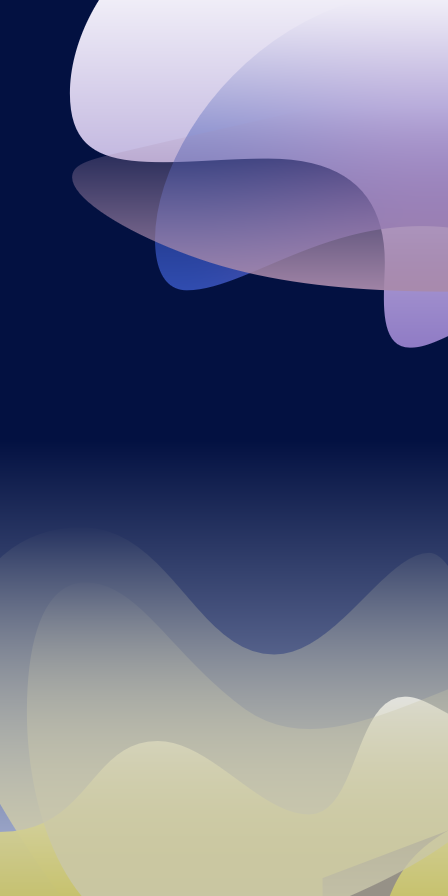
Reproduce this background procedurally as a WebGL 2 fragment shader.

```glsl
#version 300 es
precision highp float;
// Translucent lavender, blue and mauve blobs above pale rolling waves on a navy dusk sky.
#define NAVY vec3(0.010, 0.065, 0.255)
#define HAZE vec3(0.69, 0.73, 0.86)
#define PEARL vec3(0.94, 0.93, 0.97)
#define VIOLET vec3(0.56, 0.48, 0.77)
#define BLUE vec3(0.19, 0.30, 0.69)
#define IRIS vec3(0.45, 0.36, 0.72)
#define MAUVE vec3(0.66, 0.54, 0.67)
#define SAND vec3(0.79, 0.78, 0.67)
#define IVORY vec3(0.90, 0.90, 0.88)
#define STRAW vec3(0.78, 0.76, 0.42)
#define STONE vec3(0.59, 0.57, 0.53)
#define CURVE_STEPS 20

uniform vec2 u_resolution;
out vec4 fragColor;

// Outline state: canvas is 100 wide and 200 high, origin at the lower left.
vec2 point, pen, pathStart;
float nearest, side;

void moveTo(vec2 a) {
    pen = pathStart = a;
    nearest = 1e6;
    side = -1.0;
}

// Adds an edge: tracks the nearest distance and flips the side per crossing.
void lineTo(vec2 b) {
    vec2 edge = b - pen, rel = point - pen;
    float along = clamp(dot(rel, edge) / max(dot(edge, edge), 1e-6), 0.0, 1.0);
    nearest = min(nearest, length(rel - edge * along));
    if ((pen.y > point.y) != (b.y > point.y) &&
        rel.x < edge.x * rel.y / edge.y) side = -side;
    pen = b;
}

// Cubic Bezier from the pen to d.
void curveTo(vec2 b, vec2 c, vec2 d) {
    vec2 a = pen;
    for (int i = 1; i <= CURVE_STEPS; i++) {
        float t = float(i) / float(CURVE_STEPS), s = 1.0 - t;
        lineTo(s * s * s * a + 3.0 * s * t * (s * b + t * c) + t * t * t * d);
    }
}

// Closes the outline and returns its smooth coverage.
float coverage() {
    lineTo(pathStart);
    return clamp(0.5 + side * nearest * u_resolution.x / 100.0, 0.0, 1.0);
}

// Linear ramp in height, 0 at "from" and 1 at "to".
float ramp(float from, float to) {
    return clamp((point.y - from) / (to - from), 0.0, 1.0);
}

float pearlBlob() {
    moveTo(vec2(29, 210));
    lineTo(vec2(22.1, 200));
    curveTo(vec2(18, 193.5), vec2(15.6, 186), vec2(15.6, 179.2));
    curveTo(vec2(15.6, 166), vec2(23.5, 163.8), vec2(36.5, 163.8));
    curveTo(vec2(44, 163.8), vec2(51, 164.6), vec2(59.9, 164.6));
    curveTo(vec2(78, 164.6), vec2(85.9, 156), vec2(85.9, 141.4));
    curveTo(vec2(85.9, 135), vec2(84, 122.4), vec2(91.5, 122.4));
    curveTo(vec2(95, 122.4), vec2(98, 123.8), vec2(110, 130));
    lineTo(vec2(110, 210));
    return coverage();
}

float blueBlob() {
    moveTo(vec2(80, 200));
    curveTo(vec2(52, 192), vec2(34.6, 165), vec2(34.6, 146.6));
    curveTo(vec2(34.6, 139.5), vec2(37, 135.2), vec2(41.7, 135.2));
    curveTo(vec2(51, 135.2), vec2(63, 143.5), vec2(78.1, 147.4));
    curveTo(vec2(86, 149.5), vec2(94, 150), vec2(101, 149.1));
    lineTo(vec2(110, 210));
    return coverage();
}

float mauveBlob() {
    moveTo(vec2(110, 185));
    curveTo(vec2(75, 177), vec2(45, 170.3), vec2(28.6, 166.4));
    curveTo(vec2(20, 164.4), vec2(16.1, 163.5), vec2(16.1, 160.4));
    curveTo(vec2(16.1, 155), vec2(31, 146.5), vec2(46.9, 141.4));
    curveTo(vec2(64, 136), vec2(83, 134.9), vec2(101, 134.9));
    return coverage();
}

float farWave() {
    moveTo(vec2(20, -8));
    curveTo(vec2(8, 6), vec2(-4, 26), vec2(-10, 40));
    curveTo(vec2(-12, 70), vec2(2, 82.3), vec2(18.2, 82.3));
    curveTo(vec2(38, 82.3), vec2(44, 53.9), vec2(61.2, 53.9));
    curveTo(vec2(75, 53.9), vec2(86, 76.6), vec2(95.8, 76.6));
    curveTo(vec2(99, 76.6), vec2(102, 71), vec2(104, 66));
    lineTo(vec2(110, -8));
    return coverage();
}

float strawWave() {
    moveTo(vec2(-5, 14.3));
    lineTo(vec2(0, 14.3));
    curveTo(vec2(20, 14.3), vec2(20, 34.6), vec2(35.2, 34.6));
    curveTo(vec2(47, 34.6), vec2(58, 18.2), vec2(69, 18.2));
    curveTo(vec2(80, 18.2), vec2(79, 44.5), vec2(90.4, 44.5));
    curveTo(vec2(94, 44.5), vec2(97, 42.2), vec2(105, 38));
    lineTo(vec2(105, -5));
    lineTo(vec2(-5, -5));
    return coverage();
}

// Notch of bare ground left of the lower right corner.
float stoneNotch() {
    moveTo(vec2(85.5, -5));
    lineTo(vec2(87, 0));
    curveTo(vec2(89, 5), vec2(92, 10), vec2(100, 14.6));
    lineTo(vec2(72, 4));
    lineTo(vec2(72, -5));
    return coverage();
}

float nearVeil() {
    moveTo(vec2(18.2, 0));
    curveTo(vec2(10, 10), vec2(6, 26), vec2(6, 41.1));
    curveTo(vec2(6, 60), vec2(11, 70), vec2(19, 70));
    curveTo(vec2(31, 70), vec2(38, 54), vec2(54.7, 41.7));
    curveTo(vec2(70, 31), vec2(88, 42), vec2(110, 50));
    lineTo(vec2(110, 18));
    lineTo(vec2(100, 12));
    curveTo(vec2(93, 7), vec2(86, 3.5), vec2(78.1, 0));
    lineTo(vec2(70, -5));
    lineTo(vec2(22, -5));
    return coverage();
}

void main() {
    point = gl_FragCoord.xy / u_resolution * vec2(100, 200);
    vec3 color = mix(NAVY, HAZE, ramp(102.0, 0.0));

    // Waves, back to front
    color = mix(color, SAND, farWave() * ramp(83.0, 10.0));
    color = mix(color, mix(STRAW, IVORY, ramp(0.0, 44.5)), strawWave() * 0.95);
    color = mix(color, STONE, stoneNotch());
    color = mix(color, SAND, nearVeil() * 0.85 * ramp(72.0, 0.0));

    // Blobs, back to front
    color = mix(color, mix(VIOLET, PEARL, ramp(122.0, 200.0)), pearlBlob());
    vec3 blueTint = mix(BLUE, IRIS, smoothstep(40.0, 95.0, point.x));
    color = mix(color, blueTint, blueBlob() * pow(ramp(200.0, 135.0), 1.3));
    color = mix(color, MAUVE, mauveBlob() * 0.95 * ramp(176.0, 135.0));

    fragColor = vec4(color, 1.0);
}
```
